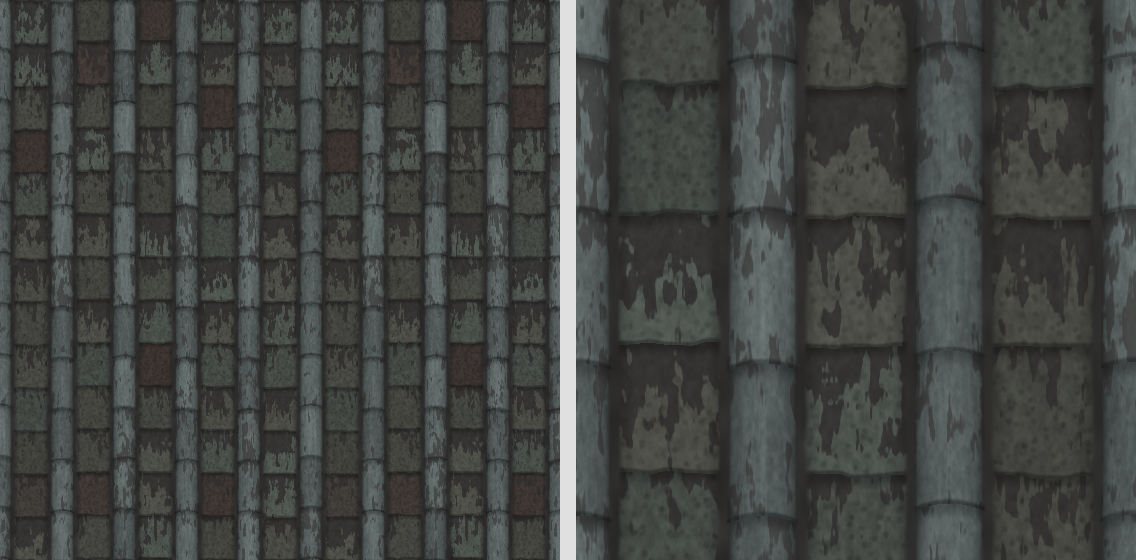
Left, the full canvas; right, a detail of the centre.
Write a WebGL 1 fragment shader that draws this texture.

```glsl
precision highp float;
// Weathered roof: narrow rounded cover tiles alternating with flat, stained pan tiles.

uniform vec2 u_resolution;

const float COLUMNS = 9.0;         // tile columns across the canvas
const float COLUMN_CYCLE = 5.0;    // columns before the weathering recurs
const float COVER_ROWS = 11.0;
const float PAN_ROWS = 13.0;
const float COVER_HALF = 0.18;     // half widths, in columns
const float PAN_HALF = 0.265;
const float JOINT_WIDTH = 0.035;   // in rows
const float JOINT_JITTER = 0.10;
const float STAIN_LEVEL = 0.56;    // lower means more stains

const vec3 GAP_COLOR = vec3(0.175, 0.172, 0.168);
const vec3 STAIN_COLOR = vec3(0.190, 0.183, 0.178);
const vec3 CLAY_COLOR = vec3(0.282, 0.284, 0.262);
const vec3 MOSS_COLOR = vec3(0.290, 0.312, 0.292);
const vec3 RUST_COLOR = vec3(0.245, 0.208, 0.198);
const vec3 SLATE_COLOR = vec3(0.385, 0.425, 0.420);

float hash(vec2 p) {
  vec3 q = fract(vec3(p.xyx) * 0.1031);
  q += dot(q, q.yzx + 33.33);
  return fract((q.x + q.y) * q.z);
}

float valueNoise(vec2 p) {
  vec2 i = floor(p), f = fract(p);
  f = f * f * (3.0 - 2.0 * f);
  return mix(mix(hash(i), hash(i + vec2(1.0, 0.0)), f.x),
             mix(hash(i + vec2(0.0, 1.0)), hash(i + 1.0), f.x), f.y);
}

float layeredNoise(vec2 p) {
  return 0.54 * valueNoise(p) + 0.29 * valueNoise(p * 2.1 + 7.3)
       + 0.17 * valueNoise(p * 4.3 + 19.1);
}

// Distance to the nearest scattered point.
float cellular(vec2 p) {
  vec2 cell = floor(p);
  float nearest = 2.0;
  for (int j = -1; j <= 1; j++) {
    for (int i = -1; i <= 1; i++) {
      vec2 c = cell + vec2(float(i), float(j));
      vec2 point = c + vec2(hash(c), hash(c + 41.7));
      nearest = min(nearest, distance(p, point));
    }
  }
  return nearest;
}

// Dark line at the lower lip, and the shadow cast by the tile above.
float jointShade(float y, float blur) {
  float lip = smoothstep(JOINT_WIDTH * 0.4, JOINT_WIDTH + blur, y);
  float shadow = 1.0 - smoothstep(0.88, 1.0, y);
  return mix(0.68, 1.0, lip) * mix(0.74, 1.0, shadow);
}

float insideEdge(float x, float halfWidth, float blur) {
  return 1.0 - smoothstep(halfWidth - 0.012 - blur, halfWidth + 0.012 + blur, abs(x));
}

// Flat pan tile with ragged stains running down from its top.
vec3 panTile(vec3 base, vec2 uv, vec2 blur) {
  float column = mod(floor(uv.x), COLUMN_CYCLE);
  float x = fract(uv.x) - 0.5;
  float wobble = valueNoise(vec2(x * 9.0 + column * 13.0, uv.y * 60.0)) - 0.5;
  float v = uv.y * PAN_ROWS + JOINT_JITTER * (hash(vec2(column, 3.0)) - 0.5) + 0.04 * wobble;
  float y = fract(v);
  vec2 id = vec2(column, mod(floor(v), PAN_ROWS)) + 11.0;
  float tone = hash(id), tint = hash(id + 50.0), wear = hash(id + 90.0);
  vec2 p = vec2(x * 1.45, y) + id * 7.0;

  float cover = layeredNoise(p * vec2(13.0, 3.5)) * 0.6 + layeredNoise(p * 5.0 + 60.0) * 0.4;
  cover += 0.36 * (y - 0.5) + 0.24 * (wear - 0.5);
  float stain = smoothstep(STAIN_LEVEL, STAIN_LEVEL + 0.055, cover);
  float pits = 1.0 - smoothstep(0.10, 0.32, cellular(p * 9.0));
  float grain = layeredNoise(p * vec2(20.0, 13.0)) - 0.5;

  vec3 clay = mix(CLAY_COLOR, MOSS_COLOR, smoothstep(0.3, 0.7, tint));
  clay = mix(clay, RUST_COLOR, 0.85 * smoothstep(0.84, 0.92, tone));
  clay *= 0.90 + 0.20 * wear + 0.34 * grain - 0.12 * pits;
  vec3 color = mix(clay, STAIN_COLOR * (1.0 + 0.25 * grain), 0.85 * stain);
  color *= jointShade(y, blur.y * PAN_ROWS);
  color *= 1.0 - 0.18 * smoothstep(0.7, 1.0, abs(x) / PAN_HALF);
  return mix(base, color, insideEdge(x + 0.02 * wobble, PAN_HALF, blur.x));
}

// Rounded cover tile, slightly wider at its lower lip.
vec3 coverTile(vec3 base, vec2 uv, vec2 blur) {
  float column = mod(floor(uv.x + 0.5), COLUMN_CYCLE);
  float x = fract(uv.x + 0.5) - 0.5;
  float across = x / COVER_HALF;
  float arch = 0.045 * across * across;
  float v = uv.y * COVER_ROWS + arch + JOINT_JITTER * (hash(vec2(column, 8.0)) - 0.5);
  float y = fract(v);
  vec2 id = vec2(column, mod(floor(v), COVER_ROWS)) + 31.0;
  float tone = hash(id), wear = hash(id + 70.0);
  vec2 p = vec2(x * 1.25, y) + id * 5.0;

  float streaks = layeredNoise(p * vec2(24.0, 3.5));
  float cover = 0.5 * streaks + 0.5 * layeredNoise(p * vec2(11.0, 6.0) + 30.0);
  float ends = abs(y - 0.5) * 2.0;
  cover += 0.16 * (wear - 0.5) + 0.10 * ends * ends + 0.05 * across * across;
  float stain = smoothstep(STAIN_LEVEL + 0.02, STAIN_LEVEL + 0.12, cover);
  float grain = layeredNoise(p * vec2(34.0, 22.0)) - 0.5;

  float roundness = sqrt(max(0.0, 1.0 - across * across));
  vec3 slate = SLATE_COLOR * (0.80 + 0.24 * tone + 0.28 * (streaks - 0.5) + 0.22 * grain);
  vec3 color = mix(slate, STAIN_COLOR * 1.18, 0.68 * stain);
  color *= mix(0.50, 1.0, roundness) * jointShade(y, blur.y * COVER_ROWS);
  return mix(base, color, insideEdge(x, COVER_HALF + 0.012 * (0.5 - y), blur.x));
}

void main() {
  vec2 uv = gl_FragCoord.xy / u_resolution;
  vec2 blur = vec2(COLUMNS, 1.0) / u_resolution;
  uv.x *= COLUMNS;
  vec3 color = GAP_COLOR * (0.85 + 0.3 * valueNoise(uv * vec2(8.0, 60.0)));
  color = panTile(color, uv, blur);
  color = coverTile(color, uv, blur);
  gl_FragColor = vec4(color, 1.0);
}
```
